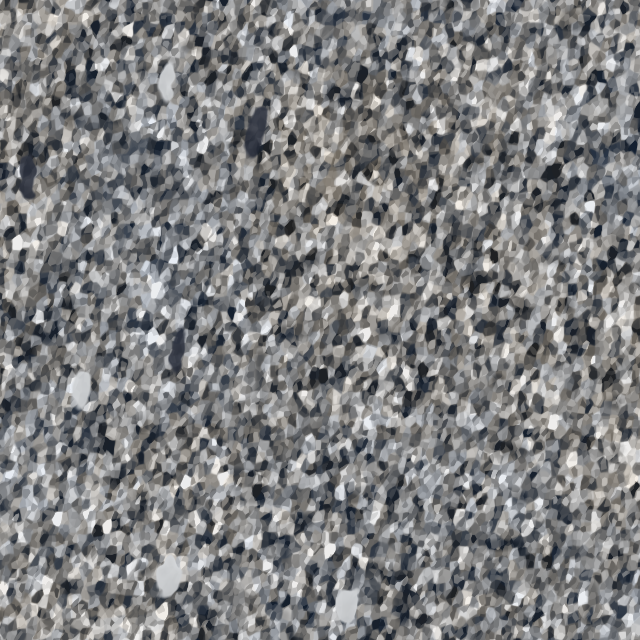
Write a Shadertoy shader that draws this texture.

```glsl
// Coarse grey asphalt grit: two layers of soft-edged Voronoi grains, slightly
// taller than wide, with bright chips, dark pits and faint warm and cool drifts.
// A sparse jittered grid scatters larger pale stones and narrow dark slits.

vec3 hash3(vec2 p) {
    vec3 q = fract(p.xyx * vec3(0.1031, 0.1030, 0.0973));
    q += dot(q, q.yxz + 33.33);
    return fract((q.xxy + q.yzz) * q.zyx);
}

float noise(vec2 p) {
    vec2 i = floor(p), f = fract(p);
    f = f * f * (3.0 - 2.0 * f);
    float low = mix(hash3(i).x, hash3(i + vec2(1, 0)).x, f.x);
    float high = mix(hash3(i + vec2(0, 1)).x, hash3(i + vec2(1, 1)).x, f.x);
    return mix(low, high, f.y);
}

// Smooth Voronoi: x is tone, y is hue, z marks chips (+) and pits (-)
vec3 grains(vec2 p, float seed) {
    vec2 cell = floor(p);
    vec3 sum = vec3(0.0);
    float total = 0.0;
    for (int y = -1; y <= 1; y++)
    for (int x = -1; x <= 1; x++) {
        vec2 id = cell + vec2(x, y);
        vec3 place = hash3(id + seed);
        vec3 look = hash3(id + seed + 57.0);
        vec2 d = p - id - 0.08 - 0.84 * place.xy;
        float weight = exp(-17.0 * length(d));
        float accent = step(0.92, look.z) - step(look.z, 0.09);
        sum += weight * vec3(look.xy, accent);
        total += weight;
    }
    return sum / total;
}

// Blends large stones and slits over the grit
vec3 addDebris(vec3 color, vec2 uv) {
    const float cells = 6.0;
    vec2 cell = floor(uv * cells);
    float rough = noise(uv * 75.0) - 0.5;
    for (int y = -1; y <= 1; y++)
    for (int x = -1; x <= 1; x++) {
        vec2 id = cell + vec2(x, y);
        vec3 place = hash3(id + 211.0);
        vec3 form = hash3(id + 307.0);
        vec2 d = uv - (id + 0.2 + 0.6 * place.xy) / cells;
        d.x -= (form.z - 0.3) * 0.4 * d.y;

        bool pale = place.z < 0.14;
        bool slit = place.z > 0.89;
        if (!pale && !slit) continue;
        vec2 radius = pale ? mix(vec2(0.009, 0.015), vec2(0.022, 0.034), form.xy)
                           : mix(vec2(0.008, 0.030), vec2(0.014, 0.046), form.xy);
        float edge = (length(d / radius) - 1.0 + 0.7 * rough) * radius.x;
        float mask = 1.0 - smoothstep(-0.002, 0.0025, edge);

        float shade = 0.05 * rough + 0.7 * d.y;
        vec3 stone = pale ? vec3(0.81, 0.82, 0.83) : vec3(0.18, 0.20, 0.25);
        color = mix(color, stone + shade, mask * (pale ? 0.95 : 0.88));
    }
    return color;
}

void mainImage(out vec4 fragColor, in vec2 fragCoord) {
    vec2 uv = fragCoord / iResolution.y;

    // Lean and wobble the grain field so that outlines are uneven
    vec2 p = uv;
    p.x -= 0.16 * p.y;
    p += 0.004 * (vec2(noise(uv * 90.0), noise(uv * 90.0 + 40.0)) - 0.5);
    vec3 coarse = grains(p * vec2(76.0, 54.0), 3.0);
    vec3 fine = grains(p * vec2(124.0, 90.0) + 17.0, 131.0);

    // Grain brightness, accents and broad dark stains
    float tone = 0.505 + 0.50 * (coarse.x - 0.5) + 0.32 * (fine.x - 0.5);
    tone += coarse.z * (coarse.z > 0.0 ? 0.20 : 0.17);
    tone += fine.z * (fine.z > 0.0 ? 0.15 : 0.10);
    tone += 0.07 * (noise(uv * 13.0) - 0.5);
    tone -= 0.15 * smoothstep(0.76, 0.95, noise(uv * 27.0 + 9.0));
    tone = clamp(tone, 0.13, 0.93);

    // Cool shadows, with faint warm and cool grains
    float warmth = 0.045 * (coarse.y - 0.5) + 0.035 * (noise(uv * 4.0 + 5.0) - 0.5);
    warmth -= 0.035 * (1.0 - smoothstep(0.15, 0.45, tone));
    vec3 color = tone + warmth * vec3(0.8, 0.1, -0.9);

    color = addDebris(color, uv);
    fragColor = vec4(clamp(color, 0.0, 1.0), 1.0);
}
```
